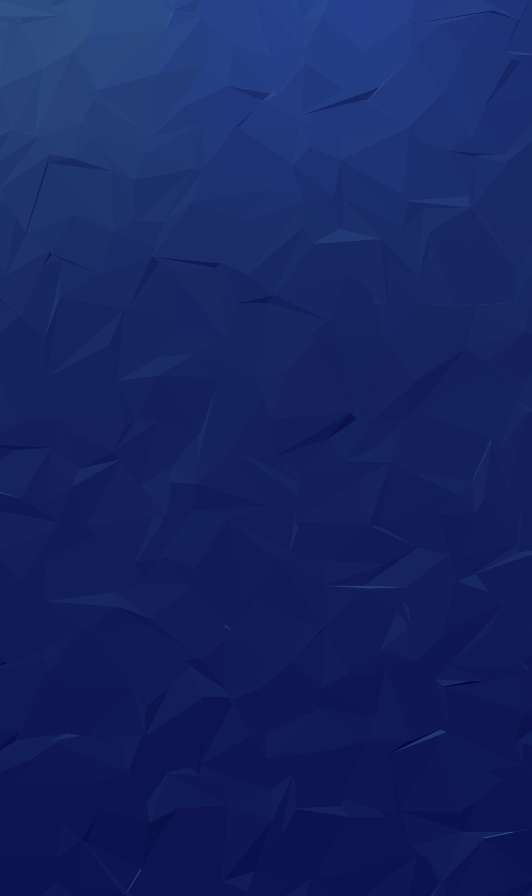
Write a WebGL 2 fragment shader that draws this background.

```glsl
#version 300 es
precision highp float;
// Deep blue low-poly surface: crumpled triangular facets, lit from the upper left.

uniform vec2 u_resolution;
out vec4 fragColor;

const float CELLS = 25.0;    // grid cells per canvas height
const float JITTER = 0.64;   // random vertex offset, in cells
const float WARP = 0.6;      // slow drift that varies the facet size
const float RELIEF = 0.115;  // vertex height range, in cells
const vec2 LIGHT_DIR = vec2(-0.45, 0.89);

const vec3 DEEP_NAVY = vec3(0.050, 0.080, 0.315);
const vec3 NAVY = vec3(0.094, 0.158, 0.388);
const vec3 TEAL_GLOW = vec3(0.190, 0.325, 0.525);
const vec3 BLUE_GLOW = vec3(0.150, 0.265, 0.565);
const vec3 CORNER_BLUE = vec3(0.115, 0.190, 0.460);
const vec3 SHADOW = vec3(0.010, 0.015, 0.220);
const vec3 HIGHLIGHT = vec3(0.250, 0.430, 0.610);

vec3 hash3(vec2 p) {
    vec3 q = fract(p.xyx * vec3(0.1031, 0.1030, 0.0973));
    q += dot(q, q.yxz + 33.33);
    return fract((q.xxy + q.yzz) * q.zyx);
}

float gradientDot(vec2 corner, vec2 offset) {
    float angle = 6.2832 * hash3(corner + 71.0).x;
    return dot(vec2(cos(angle), sin(angle)), offset);
}

float gradientNoise(vec2 p) {
    vec2 i = floor(p), f = fract(p);
    vec2 u = f * f * f * (f * (f * 6.0 - 15.0) + 10.0);
    vec2 e = vec2(1.0, 0.0);
    return mix(mix(gradientDot(i, f), gradientDot(i + e, f - e), u.x),
               mix(gradientDot(i + e.yx, f - e.yx), gradientDot(i + 1.0, f - 1.0), u.x), u.y);
}

// Displaced grid vertex: xy is its position, z its height.
vec3 vertexAt(vec2 id) {
    vec3 h = 2.0 * hash3(id + 19.0) - 1.0;
    vec2 spread = h.xy * (1.5 - 0.5 * h.xy * h.xy);    // favours large offsets, hence folds
    vec2 drift = vec2(gradientNoise(id * 0.37), gradientNoise(id * 0.37 + 40.5));
    return vec3(id + JITTER * spread + WARP * drift, RELIEF * h.z);
}

float segmentDistance(vec2 p, vec2 a, vec2 b) {
    vec2 pa = p - a, ba = b - a;
    return length(pa - ba * clamp(dot(pa, ba) / max(dot(ba, ba), 1e-6), 0.0, 1.0));
}

float cross2(vec2 a, vec2 b) {
    return a.x * b.y - a.y * b.x;
}

// Signed distance to a triangle, negative inside.
float triangleDistance(vec2 p, vec2 a, vec2 b, vec2 c) {
    float d = min(segmentDistance(p, a, b), min(segmentDistance(p, b, c), segmentDistance(p, c, a)));
    vec3 side = vec3(cross2(b - a, p - a), cross2(c - b, p - b), cross2(a - c, p - c));
    side *= sign(cross2(b - a, c - a));
    return min(side.x, min(side.y, side.z)) > 0.0 ? -d : d;
}

// Broad colour wash: navy below, teal to blue glow along the top.
vec3 backdrop(vec2 uv) {
    vec3 glow = mix(TEAL_GLOW, BLUE_GLOW, smoothstep(0.05, 0.55, uv.x));
    glow = mix(glow, CORNER_BLUE, smoothstep(0.65, 1.05, uv.x));
    float lift = smoothstep(0.48, 1.05, uv.y);
    vec3 base = mix(DEEP_NAVY, NAVY, clamp((uv.y - 0.07) / 0.75, 0.0, 1.0));
    return mix(base, glow, lift * lift);
}

// Steep facets turn to strong shadow or highlight, flat ones stay near the wash.
vec3 facetColor(vec3 a, vec3 b, vec3 c, vec2 extent) {
    vec3 n = cross(b - a, c - a);
    n *= n.z < 0.0 ? -1.0 : 1.0;
    vec2 uv = (a.xy + b.xy + c.xy) / (3.0 * extent);
    float tilt = dot(n.xy, LIGHT_DIR) / max(length(n), 1e-5);
    tilt *= mix(0.65, 1.0, abs(tilt)) * mix(1.1, 0.7, uv.y);    // calmer toward the glow
    vec3 wash = backdrop(uv);
    return tilt > 0.0 ? mix(wash, HIGHLIGHT, 0.65 * tilt) : mix(wash, SHADOW, -0.9 * tilt);
}

vec3 paintFacet(vec3 color, vec2 p, vec3 a, vec3 b, vec3 c, vec2 extent, float pixel) {
    float d = triangleDistance(p, a.xy, b.xy, c.xy);
    if (d > pixel) return color;
    return mix(color, facetColor(a, b, c, extent), 1.0 - smoothstep(0.0, pixel, d));
}

void main() {
    float pixel = CELLS / u_resolution.y;
    vec2 p = gl_FragCoord.xy * pixel;
    vec2 extent = u_resolution * pixel;
    vec3 color = backdrop(p / extent);

    // Nearby cells are painted in a fixed order, so folded facets overlap cleanly.
    for (int j = -1; j <= 1; j++) {
        for (int i = -1; i <= 1; i++) {
            vec2 id = floor(p) + vec2(i, j);
            vec3 a = vertexAt(id), b = vertexAt(id + vec2(1, 0));
            vec3 c = vertexAt(id + 1.0), d = vertexAt(id + vec2(0, 1));
            bool flip = hash3(id + 7.0).x > 0.5;
            color = paintFacet(color, p, a, b, flip ? d : c, extent, pixel);
            color = paintFacet(color, p, flip ? b : a, c, d, extent, pixel);
        }
    }
    fragColor = vec4(color, 1.0);
}
```
